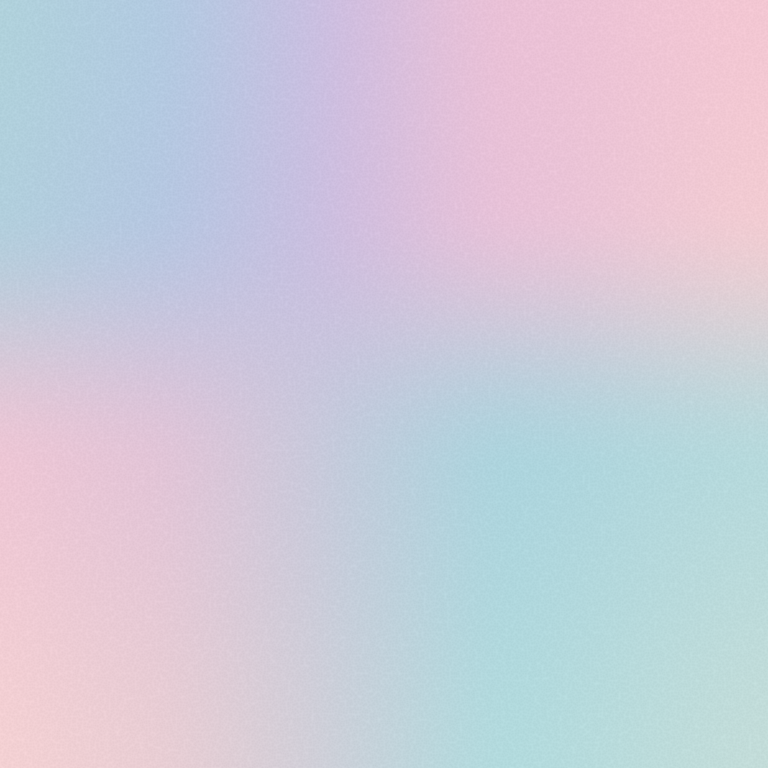
Reproduce this background procedurally as a WebGL 1 fragment shader.

```glsl
precision highp float;
// Soft pastel mesh gradient in four drifting quarters, with fine paper grain.

uniform vec2 u_resolution;

#define SEAM_TOP 0.74       // height where the upper colours begin to fade
#define SEAM_BOTTOM 0.38    // height where the lower colours take over
#define FINE_CELLS 300.0    // grain cells across the canvas
#define COARSE_CELLS 130.0
#define FINE_GRAIN 0.030
#define COARSE_GRAIN 0.012

// Colours from 8-bit channel values
vec3 rgb(float r, float g, float b) {
  return vec3(r, g, b) / 255.0;
}

vec2 hash2(vec2 p) {
  vec3 q = fract(p.xyx * vec3(0.1031, 0.1030, 0.0973));
  q += dot(q, q.yzx + 33.33);
  return fract((q.xx + q.yz) * q.zy);
}

// Cellular noise: distance to the nearest scattered point, centred on zero
float cellular(vec2 p) {
  vec2 cell = floor(p);
  vec2 local = fract(p);
  float nearest = 2.0;
  for (int y = -1; y <= 1; y++) {
    for (int x = -1; x <= 1; x++) {
      vec2 offset = vec2(float(x), float(y));
      vec2 toPoint = offset + hash2(cell + offset) - local;
      nearest = min(nearest, dot(toPoint, toPoint));
    }
  }
  return sqrt(nearest) - 0.48;
}

// Horizontal gradient through five colours with overlapping soft steps
vec3 band(float x, vec3 a, vec3 b, vec3 c, vec3 d, vec3 e) {
  vec3 color = mix(a, b, smoothstep(-0.08, 0.28, x));
  color = mix(color, c, smoothstep(0.18, 0.48, x));
  color = mix(color, d, smoothstep(0.38, 0.68, x));
  return mix(color, e, smoothstep(0.60, 1.06, x));
}

vec3 meshGradient(vec2 uv) {
  // Upper half: blue through lilac to rose
  vec3 top = band(uv.x,
    rgb(176.0, 211.0, 219.0), rgb(179.0, 202.0, 226.0),
    rgb(205.0, 190.0, 225.0), rgb(234.0, 193.0, 215.0),
    rgb(244.0, 200.0, 211.0));
  vec3 upper = band(uv.x,
    rgb(177.0, 208.0, 221.0), rgb(183.0, 198.0, 226.0),
    rgb(205.0, 190.0, 224.0), rgb(231.0, 194.0, 217.0),
    rgb(243.0, 206.0, 210.0));

  // Lower half: rose through grey lilac to aqua
  vec3 lower = band(uv.x,
    rgb(239.0, 198.0, 213.0), rgb(225.0, 196.0, 216.0),
    rgb(197.0, 202.0, 220.0), rgb(172.0, 212.0, 222.0),
    rgb(182.0, 218.0, 221.0));
  vec3 bottom = band(uv.x,
    rgb(246.0, 210.0, 211.0), rgb(232.0, 206.0, 212.0),
    rgb(206.0, 208.0, 217.0), rgb(178.0, 219.0, 222.0),
    rgb(197.0, 221.0, 217.0));

  // Vertical drift inside each half, then the blurred seam
  vec3 upperHalf = mix(upper, top, smoothstep(0.60, 1.0, uv.y));
  vec3 lowerHalf = mix(bottom, lower, smoothstep(-0.05, 0.50, uv.y));
  return mix(lowerHalf, upperHalf, smoothstep(SEAM_BOTTOM, SEAM_TOP, uv.y));
}

void main() {
  vec2 uv = gl_FragCoord.xy / u_resolution;
  vec2 paper = gl_FragCoord.xy / min(u_resolution.x, u_resolution.y);

  float grain = FINE_GRAIN * cellular(paper * FINE_CELLS)
              + COARSE_GRAIN * cellular(paper * COARSE_CELLS + 17.0);

  gl_FragColor = vec4(meshGradient(uv) + grain, 1.0);
}
```
